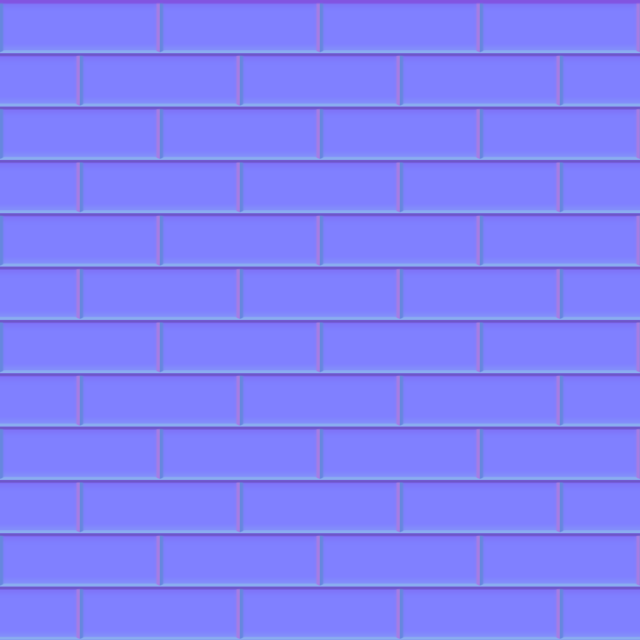
Give the GLSL for this texture map, as a three.js fragment shader.

```glsl
// Tangent-space normal map of a running-bond brick wall with soft bevelled edges.
varying vec2 vUv;

// Layout, lengths as fractions of the canvas
const float BRICKS = 4.0;
const float COURSES = 12.0;
const float BEVEL_CORE = 0.0030;
const float BEVEL_END = 0.0078;
const float HEAD_OFFSET = 0.0003;   // vertical joints lean slightly left
const float TAIL_END = 0.0175;      // faint tilt beyond each horizontal bevel
const float TAIL_AMOUNT = 0.36;
const float HEAD_TAIL_END = 0.0110; // the same beyond each vertical bevel
const float HEAD_TAIL_AMOUNT = 0.25;
const float CREASE_OFFSET = 0.0021; // crease sits just under the bed joint
const float CREASE_CORE = 0.0003;
const float CREASE_END = 0.0033;
const float CREASE_AMOUNT = 0.92;
const float SOFTNESS = 0.0012;
const float MITRE = 0.0032;
const float MITRE_SLOPE = 0.4;

// Encoded normals
const vec3 FLAT_FACE = vec3(0.50, 0.50, 1.00);
const vec3 TOP_BEVEL = vec3(0.49, 0.37, 0.92);
const vec3 BOTTOM_BEVEL = vec3(0.54, 0.68, 0.94);
const vec3 LEFT_BEVEL = vec3(0.40, 0.53, 0.87);
const vec3 RIGHT_BEVEL = vec3(0.65, 0.49, 0.89);
const vec3 CREASE = vec3(0.42, 0.34, 0.77);
const vec3 TOP_RIM = vec3(0.51, 0.33, 0.88);

// Signed distance from the nearest whole number, in cell units
float fromNearest(float x) {
  return fract(x + 0.5) - 0.5;
}

// One near zero, falling smoothly to nothing between core and end
float band(float d, float core, float end) {
  return 1.0 - smoothstep(core, end, abs(d));
}

// Strong bevel with a faint tail into the brick face
float bevel(float d, float tailEnd, float tailAmount) {
  return max(band(d, BEVEL_CORE, BEVEL_END), tailAmount * band(d, BEVEL_CORE, tailEnd));
}

// Blends from the negative to the positive side of a joint
vec3 acrossJoint(vec3 before, vec3 after, float d) {
  return mix(before, after, smoothstep(-SOFTNESS, SOFTNESS, d));
}

void main() {
  // Odd and even courses are shifted by half a brick
  float course = floor(vUv.y * COURSES);
  float shift = 0.5 * (1.0 - mod(course, 2.0));
  float bed = fromNearest(vUv.y * COURSES) / COURSES;
  float head = fromNearest((vUv.x + HEAD_OFFSET) * BRICKS + shift) / BRICKS;

  // Horizontal bevels
  vec3 bedColor = acrossJoint(TOP_BEVEL, BOTTOM_BEVEL, bed);
  vec3 color = mix(FLAT_FACE, bedColor, bevel(bed, TAIL_END, TAIL_AMOUNT));

  // Vertical bevels, cut at an angle where they meet the horizontal ones
  vec3 headColor = acrossJoint(RIGHT_BEVEL, LEFT_BEVEL, head);
  float mitre = smoothstep(0.0, MITRE, abs(bed) - MITRE_SLOPE * abs(head));
  color = mix(color, headColor, mitre * bevel(head, HEAD_TAIL_END, HEAD_TAIL_AMOUNT));

  // Dark crease along every bed joint, brighter rim along the top of the canvas
  float atTop = step(1.0 - 0.5 / COURSES, vUv.y);
  float crease = band(bed + CREASE_OFFSET, CREASE_CORE, CREASE_END);
  float rim = band(bed, BEVEL_CORE, BEVEL_END);
  color = mix(color, CREASE, (1.0 - atTop) * CREASE_AMOUNT * crease);
  color = mix(color, TOP_RIM, atTop * rim);

  gl_FragColor = vec4(color, 1.0);
}
```
